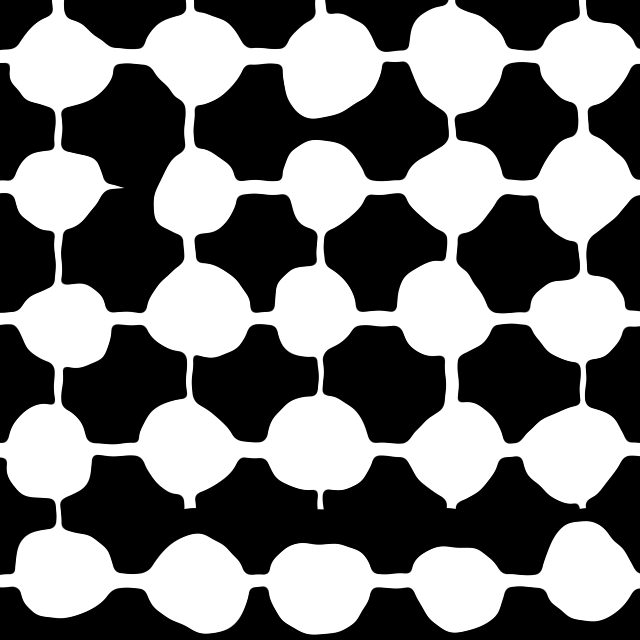
Write a WebGL 2 fragment shader that draws this pattern.

```glsl
#version 300 es
precision highp float;
// Five by five lattice of uneven white blobs joined by thin, worn bars on black.

#define CELLS 4.88                  // lattice pitches across the canvas
#define ORIGIN vec2(0.445, 0.451)   // first node, in pitches
#define RADIUS vec2(0.32, 0.39)     // smallest and largest blob
#define JITTER 0.075                // drift of a blob off its node
#define LOBES vec3(0.06, 0.045, 0.025)  // outline harmonics 2, 3, 4
#define BAR_H vec2(0.036, 0.064)    // half width range, horizontal bars
#define BAR_V vec2(0.012, 0.050)    // half width range, vertical bars
#define FILLET 0.055                // softness of the joints
#define STUB 0.55                   // start of the broken hanging bars

uniform vec2 u_resolution;
out vec4 fragColor;

const vec3 INK = vec3(0.0);
const vec3 PAPER = vec3(1.0);

float hash(vec2 p, float seed) {
    vec3 q = fract(vec3(p.xyx + seed * 1.37) * vec3(0.1031, 0.1030, 0.0973));
    q += dot(q, q.yzx + 33.33);
    return fract((q.x + q.y) * q.z);
}

float smoothMin(float a, float b, float k) {
    float h = max(k - abs(a - b), 0.0) / k;
    return min(a, b) - 0.25 * k * h * h;
}

// Rounded blob with a lumpy outline made of layered cosines
float blob(vec2 p, vec2 id) {
    p -= JITTER * (2.0 * vec2(hash(id, 1.0), hash(id, 2.0)) - 1.0);
    float angle = atan(p.y, p.x);
    vec3 phase = 6.2832 * vec3(hash(id, 3.0), hash(id, 4.0), hash(id, 5.0));
    float lumps = dot(LOBES, cos(angle * vec3(2.0, 3.0, 4.0) + phase));
    float radius = mix(RADIUS.x, RADIUS.y, hash(id, 6.0));
    return length(p) - radius * (1.0 + lumps);
}

// Tapering bar along x, kept between the ends span.x and span.y
float bar(vec2 p, vec2 widths, vec2 span) {
    float halfWidth = mix(widths.x, widths.y, clamp(p.x, 0.0, 1.0));
    return max(abs(p.y) - halfWidth, max(span.x - p.x, p.x - span.y));
}

// Bar from a node to its right neighbour; one tapers out halfway
float barRight(vec2 p, vec2 id) {
    vec2 widths = mix(BAR_H.xx, BAR_H.yy, vec2(hash(id, 7.0), hash(id, 8.0)));
    bool torn = id == vec2(0.0, 3.0);
    if (torn) widths = vec2(0.09, -0.09);
    return bar(p, widths, vec2(0.0, torn ? 0.5 : 1.0));
}

// Bar from a node to the one above; the lowest row mostly hangs as stubs
float barUp(vec2 p, vec2 id) {
    bool missing = id.y < 0.0 || id == vec2(2.0, 3.0);
    if (missing) return 1.0;
    vec2 widths = mix(BAR_V.xx, BAR_V.yy, vec2(hash(id, 9.0), hash(id, 10.0)));
    bool hanging = id.y == 0.0 && id.x > 0.0;
    return bar(p.yx, widths, vec2(hanging ? STUB : 0.0, 1.0));
}

void main() {
    float side = min(u_resolution.x, u_resolution.y);
    vec2 p = gl_FragCoord.xy / side * CELLS - ORIGIN;
    vec2 base = floor(p + 0.5);

    // Slight ripple that wears the edges
    vec2 worn = p + 0.005 * sin(p.yx * 23.0 + 2.0 * sin(p * 11.0));

    // Merge nearby blobs and bars
    float d = 1.0;
    for (int j = -1; j <= 1; j++) {
        for (int i = -1; i <= 1; i++) {
            vec2 id = base + vec2(i, j);
            vec2 q = worn - id;
            float bars = min(barRight(q, id), barUp(q, id));
            d = smoothMin(d, blob(q, id), FILLET);
            d = smoothMin(d, bars, FILLET);
        }
    }

    float pixel = CELLS / side;
    float ink = smoothstep(-0.6 * pixel, 0.6 * pixel, d);
    fragColor = vec4(mix(PAPER, INK, ink), 1.0);
}
```
